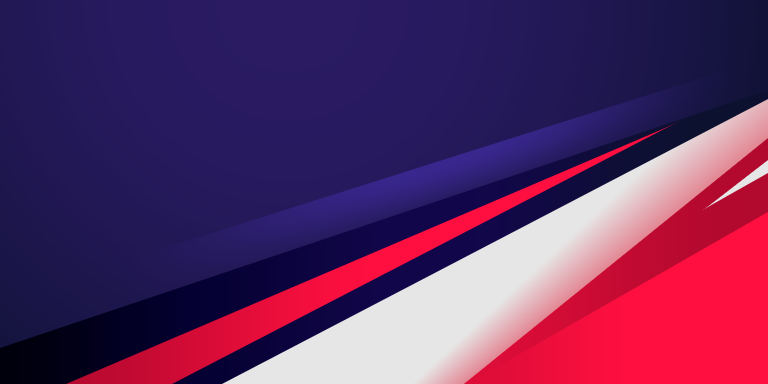
Give the GLSL for this background, as a Shadertoy shader.

```glsl
const vec3 INDIGO_GLOW  = vec3(0.165, 0.105, 0.39);
const vec3 INDIGO_SHADE = vec3(0.05, 0.065, 0.19);
const vec3 VIOLET_SHEEN = vec3(0.225, 0.155, 0.56);
const vec3 NAVY_BLACK   = vec3(0.0, 0.0, 0.05);
const vec3 NAVY_DEEP    = vec3(0.015, 0.0, 0.19);
const vec3 NAVY_LIT     = vec3(0.07, 0.025, 0.29);
const vec3 RED_BRIGHT   = vec3(1.0, 0.06, 0.25);
const vec3 RED_MID      = vec3(0.87, 0.05, 0.22);
const vec3 RED_DARK     = vec3(0.70, 0.035, 0.18);
const vec3 PAPER        = vec3(0.902);
const vec3 PAPER_BLUSH  = vec3(0.89, 0.53, 0.58);

const vec2  GLOW_CENTER  = vec2(0.75, 1.0);
const float GLOW_RADIUS  = 1.35;
const float SHEEN_DEPTH  = 0.14;
const vec2  STREAK_TIP   = vec2(1.745, 0.672);
const vec2  SLIVER_TIP   = vec2(1.8385, 0.4583);

// Signed distance to the line a-b, positive on its left side
float side(vec2 p, vec2 a, vec2 b) {
    vec2 along = normalize(b - a);
    return dot(p - a, vec2(-along.y, along.x));
}

// Antialiased coverage of a signed distance, positive inside
float cover(float d) {
    return clamp(d * iResolution.y + 0.5, 0.0, 1.0);
}

vec3 backdrop(vec2 p) {
    float t = min(distance(p, GLOW_CENTER) / GLOW_RADIUS, 1.0);
    return mix(INDIGO_GLOW, INDIGO_SHADE, t * t);
}

vec3 navy(float x) {
    vec3 c = mix(NAVY_BLACK, NAVY_DEEP, smoothstep(0.0, 0.55, x));
    c = mix(c, NAVY_LIT, smoothstep(0.4, 1.1, x));
    return mix(c, INDIGO_SHADE, smoothstep(1.2, 1.8, x));
}

// Paper white, blushing towards its lower edge
vec3 paper(vec2 p, float aboveEdge) {
    float fade = max(-side(p, vec2(1.073, 0.0), vec2(1.797, 0.6745)), 0.0);
    float t = fade / (fade + max(aboveEdge, 0.0) + 1e-4);
    return mix(PAPER, PAPER_BLUSH, t);
}

void mainImage(out vec4 fragColor, in vec2 fragCoord) {
    vec2 p = fragCoord / iResolution.y;
    vec3 color = backdrop(p);

    // Violet band, lit along its upper edge
    float belowBand = -side(p, vec2(0.3385, 0.3255), vec2(2.0, 0.8516));
    float sheen = smoothstep(0.3, 1.15, p.x) * (1.0 - smoothstep(1.2, 1.95, p.x));
    sheen *= 1.0 - smoothstep(0.0, SHEEN_DEPTH, belowBand);
    color = mix(color, VIOLET_SHEEN, sheen * cover(belowBand));

    // Navy slope
    float belowSlope = -side(p, vec2(0.0, 0.0937), vec2(2.0, 0.7656));
    color = mix(color, navy(p.x), cover(belowSlope));

    // Tapering red streak
    float streak = min(-side(p, vec2(0.172, 0.0), STREAK_TIP),
                       side(p, vec2(0.448, 0.0), STREAK_TIP));
    vec3 streakColor = mix(RED_DARK, RED_BRIGHT, smoothstep(0.05, 1.05, p.x));
    color = mix(color, streakColor, cover(streak));

    // White diagonal
    float belowPaper = -side(p, vec2(0.578, 0.0), vec2(2.0, 0.742));
    float aboveEdge = side(p, vec2(1.208, 0.0), vec2(2.0, 0.6406));
    color = mix(color, paper(p, aboveEdge), cover(belowPaper));

    // Red corner with a darker upper fold
    float belowFold = -side(p, vec2(1.208, -0.005), vec2(2.0, 0.448));
    vec3 foldColor = mix(RED_MID, RED_DARK, smoothstep(1.2, 1.95, p.x));
    vec3 cornerColor = mix(RED_MID, RED_BRIGHT, smoothstep(1.2, 1.7, p.x));
    color = mix(color, mix(foldColor, cornerColor, cover(belowFold)), cover(-aboveEdge));

    // White sliver
    float sliver = min(-side(p, SLIVER_TIP, vec2(2.0, 0.5833)),
                       side(p, SLIVER_TIP, vec2(2.0, 0.5495)));
    color = mix(color, PAPER, cover(sliver));

    fragColor = vec4(color, 1.0);
}
```
